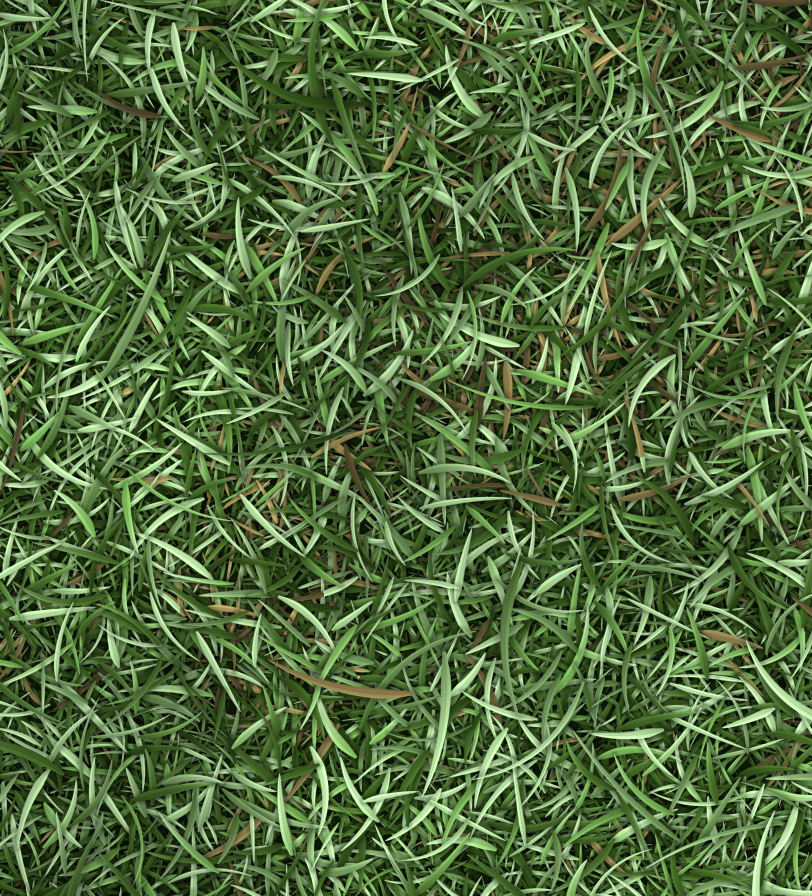
Reproduce this texture procedurally as a Shadertoy shader.

```glsl
// Dense lawn of tangled, curved grass blades seen from above.
#define DARK vec3(0.05, 0.10, 0.02)
#define DEEP vec3(0.15, 0.25, 0.07)
#define MID vec3(0.25, 0.39, 0.14)
#define SAGE vec3(0.43, 0.57, 0.35)
#define FRESH vec3(0.47, 0.69, 0.34)
#define PALE vec3(0.72, 0.88, 0.64)
#define STRAW vec3(0.56, 0.50, 0.30)
#define LAYERS 28
#define CELL_SIZE 0.056
#define BLADE_WIDTH 0.054
#define SHADOW 0.22

float hash(vec2 p) {
    return fract(sin(dot(p, vec2(127.1, 311.7))) * 43758.5453);
}

float noise(vec2 p) {
    vec2 i = floor(p), f = fract(p);
    f = f * f * (3.0 - 2.0 * f);
    return mix(mix(hash(i), hash(i + vec2(1, 0)), f.x),
               mix(hash(i + vec2(0, 1)), hash(i + vec2(1, 1)), f.x), f.y);
}

mat2 rotation(float a) {
    float c = cos(a), s = sin(a);
    return mat2(c, -s, s, c);
}

// Green ramp from deep shade to glossy highlight
vec3 grassColor(float tone, float freshness) {
    vec3 c = mix(DARK, DEEP, smoothstep(0.08, 0.30, tone));
    c = mix(c, MID, smoothstep(0.30, 0.50, tone));
    c = mix(c, mix(SAGE, FRESH, freshness), smoothstep(0.50, 0.70, tone));
    return mix(c, PALE, smoothstep(0.70, 0.92, tone));
}

// Signed distance to a bent, tapered blade; also gives position along and across it
float bladeDistance(vec2 p, float halfLength, float bend, float width, out vec2 along) {
    float x = clamp(p.x, -halfLength, halfLength);
    float s = x / halfLength;
    float slope = sqrt(1.0 + 4.0 * bend * bend * x * x);
    float y = (p.y - bend * x * x) / slope;
    float w = width * smoothstep(-1.3, -0.5, s) * sqrt(1.0 - s) * 0.95;
    along = vec2(s, clamp(y / max(w, 0.001), -1.0, 1.0));
    return length(vec2(p.x - x, y)) - w;
}

// One sheet of scattered blades laid over what lies below
void addBlades(inout vec3 color, vec2 uv, float cell, float depth, float seed, float chance) {
    vec2 p = rotation(seed * 1.7) * uv / cell + seed * vec2(7.31, 3.77);
    float pixel = 0.8 / (iResolution.y * cell);
    float dryness = smoothstep(0.48, 0.85, noise(uv * 3.5 + 4.0));
    vec2 base = floor(p);
    for (int j = -1; j <= 1; j++)
    for (int i = -1; i <= 1; i++) {
        vec2 id = base + vec2(i, j);
        vec2 key = id + seed * 17.0;
        if (hash(key + 9.4) > chance) continue;
        vec2 center = id + vec2(hash(key), hash(key + 5.3));
        float angle = 6.2832 * hash(key + 11.7);
        float halfLength = mix(0.45, 0.88, hash(key + 23.1));
        float bend = (hash(key + 31.9) - 0.5) * 0.75;
        float width = BLADE_WIDTH * mix(0.5, 1.35, hash(key + 41.3));
        width *= mix(0.75, 1.0, depth) * min(1.0, 1.3 * CELL_SIZE / cell);
        vec2 along;
        float d = bladeDistance(rotation(angle) * (p - center), halfLength, bend, width, along);

        // Soft contact shadow
        color *= 1.0 - SHADOW * (1.0 - smoothstep(0.0, 0.1, d));

        // Blade tint, lit along one side with a faint midrib
        float tone = 0.40 * depth + 0.60 * hash(key + 53.7) + 0.12 * along.x + 0.04;
        vec3 tint = grassColor(tone, step(0.55, hash(key + 61.1)));
        float dry = step(hash(key + 71.9), (0.05 + 0.45 * dryness) * (1.1 - depth));
        tint = mix(tint, STRAW * (0.45 + 0.9 * hash(key + 83.3)), dry);
        tint *= 1.0 + 0.16 * along.y - 0.10 * exp(-30.0 * along.y * along.y);
        color = mix(color, tint, smoothstep(pixel, -pixel, d));
    }
}

void mainImage(out vec4 fragColor, in vec2 fragCoord) {
    vec2 uv = fragCoord / iResolution.y;

    // Shaded thatch below the blades
    vec3 color = mix(DARK * 0.7, DEEP, 0.6 * noise(uv * 70.0));

    // Blades from the ground up
    for (int n = 0; n < LAYERS; n++) {
        float depth = float(n) / float(LAYERS - 1);
        float seed = float(n) + 1.0;
        float cell = CELL_SIZE * mix(0.75, 1.2, hash(vec2(seed, 2.0)));
        addBlades(color, uv, cell, depth, seed, 1.0);
    }

    // A few long blades on top
    addBlades(color, uv, CELL_SIZE * 1.9, 0.95, 43.0, 0.3);

    // Broad patches of light and shade
    color *= 0.90 + 0.26 * noise(uv * 5.0 + 8.0);
    fragColor = vec4(clamp(color, 0.0, 1.0), 1.0);
}
```
